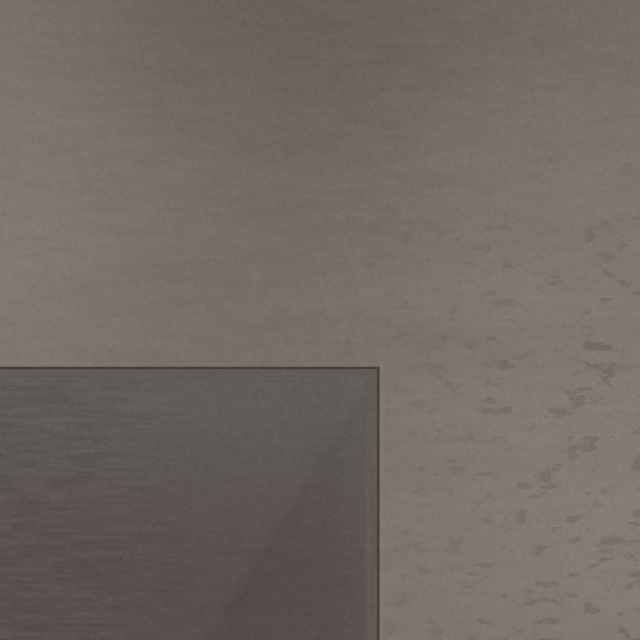
This background is drawn by a WebGL 2 fragment shader. Its source:

```glsl
#version 300 es
precision highp float;
// A worn taupe wall with a darker framed panel in its lower left corner.
// Broad gradients set the light; stretched value noise adds brushed streaks,
// scuffs and grain, and a box distance places the rim, bevel and diagonal fold.
uniform vec2 u_resolution;
out vec4 fragColor;

float hash(vec2 p) {
    vec3 q = fract(vec3(p.xyx) * 0.1031);
    q += dot(q, q.yzx + 33.33);
    return fract((q.x + q.y) * q.z);
}

float noise(vec2 p) {
    vec2 i = floor(p), f = fract(p);
    f = f * f * (3.0 - 2.0 * f);
    return mix(mix(hash(i), hash(i + vec2(1, 0)), f.x),
               mix(hash(i + vec2(0, 1)), hash(i + vec2(1, 1)), f.x), f.y);
}

float fbm(vec2 p) {
    float sum = 0.0, weight = 0.5;
    for (int i = 0; i < 4; i++) {
        sum += weight * noise(p);
        p = p * 2.03 + 17.0;
        weight *= 0.5;
    }
    return sum / 0.9375;
}

// Soft elliptical pool of light or shade
float pool(vec2 p, vec2 centre, vec2 size) {
    vec2 q = (p - centre) / size;
    return exp(-dot(q, q));
}

vec3 wallColor(vec2 p) {
    vec3 color = vec3(0.475, 0.436, 0.404);
    color -= 0.060 * pool(p, vec2(0.52, 1.04), vec2(0.42, 0.24));
    color -= 0.018 * pool(p, vec2(0.48, 0.72), vec2(0.22, 0.25));
    color += 0.035 * pool(p, vec2(0.0, 0.66), vec2(0.20, 0.38));
    color += vec3(0.044, 0.043, 0.044) * pool(p, vec2(0.98, 0.22), vec2(0.42, 0.58));

    // Clouding and horizontal streaks
    color += 0.022 * (fbm(p * vec2(4.0, 11.0)) - 0.5);
    color += 0.024 * (fbm(p * vec2(18.0, 110.0) + 5.0) - 0.5);

    // Scuffs gather toward the lower right
    float worn = smoothstep(0.45, 0.95, p.x) * smoothstep(0.85, 0.45, p.y);
    float scuff = smoothstep(0.60, 0.76, fbm(p * vec2(38.0, 70.0) + 40.0));
    return color - 0.045 * scuff * (0.12 + worn);
}

vec3 panelColor(vec2 p, float d) {
    vec3 color = mix(vec3(0.345, 0.311, 0.300), vec3(0.372, 0.353, 0.335),
                     smoothstep(0.05, 0.43, p.y));
    color += 0.012 * pool(p, vec2(0.38, 0.36), vec2(0.22, 0.12));

    // Fold falling from the inner corner
    float fold = p.x - 0.573 + (0.395 - p.y) * 0.628;
    color -= 0.016 * smoothstep(-0.012, 0.008, fold) * exp(-max(fold, 0.0) * 7.0);
    color += vec3(0.012, 0.014, 0.013) * smoothstep(0.50, 0.58, p.x);

    // Brushed streaks, strongest on the left
    float streak = fbm(p * vec2(22.0, 210.0));
    color += (streak - 0.5) * mix(0.065, 0.014, smoothstep(0.05, 0.40, p.x));

    // Scattered pale specks
    vec2 cell = floor(p * 150.0);
    vec2 offset = 0.25 + 0.5 * vec2(hash(cell + 3.0), hash(cell + 71.0));
    float speck = smoothstep(0.22, 0.05, length(fract(p * 150.0) - offset));
    color += 0.065 * speck * step(0.965, hash(cell)) * smoothstep(0.1, 0.35, p.x);

    // Greyer bevel just inside the rim
    float bevel = smoothstep(-0.024, -0.019, d);
    vec2 along = p.x - 0.592 > p.y - 0.426 ? p.yx : p;
    float grain = noise(along * vec2(14.0, 260.0)) - 0.5;
    color = mix(color, vec3(0.378, 0.360, 0.342) + 0.030 * grain, bevel * 0.75);
    return color;
}

void main() {
    vec2 p = gl_FragCoord.xy / u_resolution;
    float pixel = 1.0 / min(u_resolution.x, u_resolution.y);
    float d = max(p.x - 0.592, p.y - 0.426);

    vec3 color = mix(panelColor(p, d), wallColor(p), smoothstep(-pixel, pixel, d));

    // Dark rim line with a faint pale lip outside it
    float rim = smoothstep(0.0016 + pixel, 0.0008, abs(d + 0.001));
    color = mix(color, vec3(0.255, 0.225, 0.205), rim * 0.85);
    color += 0.012 * smoothstep(0.003, 0.0, abs(d - 0.005));

    // Fine grain over everything
    color += 0.022 * (noise(p * 390.0) - 0.5) + 0.012 * (noise(p * 170.0 + 9.0) - 0.5);
    fragColor = vec4(color, 1.0);
}
```
